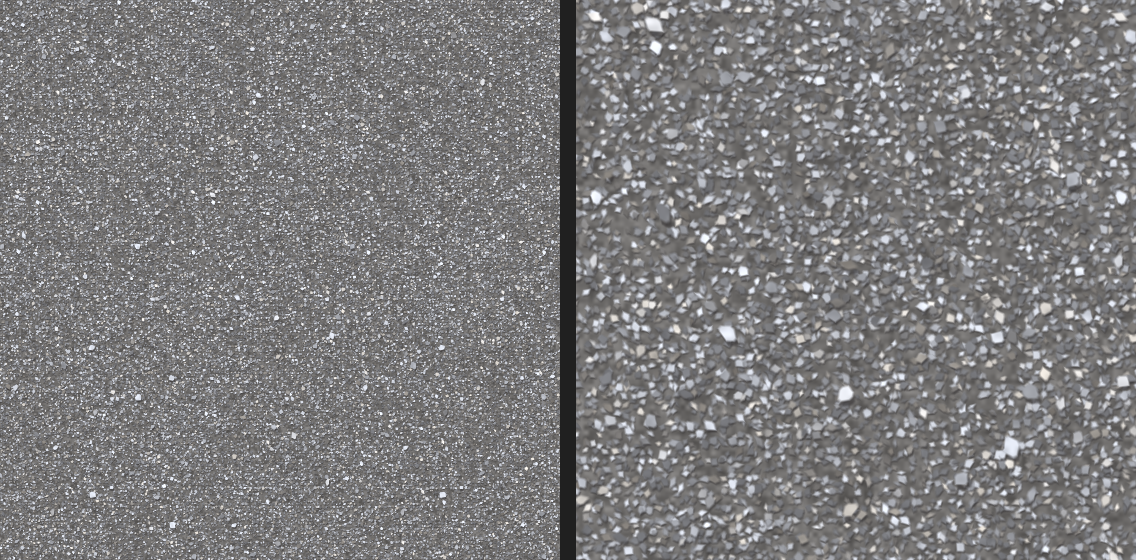
Left: the whole. Right: its middle third, enlarged.
A Shadertoy shader for this texture:

```glsl
// Fine grey asphalt: pale angular stone chips packed in a dark, gritty binder.

const vec3 BINDER = vec3(0.432, 0.424, 0.418);
const vec3 SHADOW = vec3(0.20, 0.19, 0.195);
const vec3 CHIP_DULL = vec3(0.455, 0.45, 0.452);
const vec3 CHIP_PALE = vec3(0.97, 0.975, 0.99);
const vec3 COOL_TINT = vec3(0.975, 0.993, 1.025);
const vec3 WARM_TINT = vec3(1.03, 1.0, 0.95);

const float GRIT_SCALE = 330.0;      // binder grains per canvas height
const float GRIT_CONTRAST = 0.26;
const float CLUMP_SCALE = 34.0;      // patches of denser chips
const float CLUMP_STRENGTH = 0.55;
const float EDGE_SOFTNESS = 0.0011;  // in canvas heights
const float SHADOW_STRENGTH = 0.55;
const vec2 SHADOW_SHIFT = vec2(-0.07, 0.17);  // in cells
const float TAU = 6.2832;

float hash(vec2 p) {
    return fract(sin(dot(p, vec2(127.1, 311.7))) * 43758.55);
}

vec2 hash2(vec2 p) {
    return vec2(hash(p), hash(p + 57.3));
}

float valueNoise(vec2 p) {
    vec2 i = floor(p), f = fract(p);
    f = f * f * (3.0 - 2.0 * f);
    return mix(mix(hash(i), hash(i + vec2(1, 0)), f.x),
               mix(hash(i + vec2(0, 1)), hash(i + vec2(1, 1)), f.x), f.y);
}

// Signed distance to an ellipse with one corner sliced off.
float chipDistance(vec2 p, vec2 radii, float angle, float cutAngle) {
    float c = cos(angle), s = sin(angle);
    vec2 q = vec2(c * p.x + s * p.y, c * p.y - s * p.x) / radii;
    float cut = 1.5 * dot(q, vec2(cos(cutAngle), sin(cutAngle)));
    float facets = 0.82 * (abs(q.x) + abs(q.y));
    return (max(max(length(q), facets), cut) - 1.0) * radii.y;
}

// Lays one size of chips over the colour, each with a thin shadow below it.
vec3 scatterChips(vec3 color, vec2 uv, float cells, float share,
                  vec2 sizeRange, float paleBias, float seed) {
    vec2 p = uv * cells + seed;
    vec2 home = floor(p);
    float soft = max(EDGE_SOFTNESS, 0.6 / iResolution.y) * cells;

    for (int y = -1; y <= 1; y++)
    for (int x = -1; x <= 1; x++) {
        vec2 cell = home + vec2(x, y);
        vec2 key = cell + seed * 3.7;
        float clump = valueNoise((cell - seed) / cells * CLUMP_SCALE) - 0.5;
        if (hash(key + 11.9) > share * (1.0 + CLUMP_STRENGTH * clump)) continue;

        vec2 offset = p - cell - mix(vec2(0.15), vec2(0.85), hash2(key));
        vec2 shape = hash2(key + 23.1);
        float radius = mix(sizeRange.x, sizeRange.y, shape.x * shape.x);
        vec2 radii = radius * vec2(1.0, mix(0.52, 0.95, shape.y));
        vec2 angles = TAU * hash2(key + 37.7);

        float chip = chipDistance(offset, radii, angles.x, angles.y);
        float shade = chipDistance(offset + SHADOW_SHIFT, radii, angles.x, angles.y);
        float paleness = pow(hash(key + 71.3), paleBias);
        vec3 stone = mix(CHIP_DULL, CHIP_PALE, paleness);
        stone *= mix(COOL_TINT, WARM_TINT, smoothstep(0.6, 1.0, hash(key + 83.9)));
        stone *= 0.92 + 0.16 * valueNoise(uv * GRIT_SCALE * 0.7 + seed);

        color = mix(color, SHADOW, SHADOW_STRENGTH * (1.0 - smoothstep(-soft, soft, shade)));
        color = mix(color, stone, 1.0 - smoothstep(-soft, soft, chip));
    }
    return color;
}

void mainImage(out vec4 fragColor, in vec2 fragCoord) {
    vec2 uv = fragCoord / iResolution.y;

    // Binder with fine and medium grit
    float grit = 0.65 * valueNoise(uv * GRIT_SCALE)
               + 0.35 * valueNoise(uv * GRIT_SCALE * 0.45 + 19.0) - 0.5;
    vec3 color = BINDER + GRIT_CONTRAST * grit;

    // Chips from dust to the few large stones
    color = scatterChips(color, uv, 205.0, 0.66, vec2(0.32, 0.60), 1.7, 3.0);
    color = scatterChips(color, uv, 175.0, 0.56, vec2(0.30, 0.60), 1.5, 41.0);
    color = scatterChips(color, uv, 112.0, 0.19, vec2(0.24, 0.52), 1.3, 87.0);
    color = scatterChips(color, uv, 56.0, 0.06, vec2(0.20, 0.40), 0.9, 133.0);

    fragColor = vec4(clamp(color, 0.0, 1.0), 1.0);
}
```
